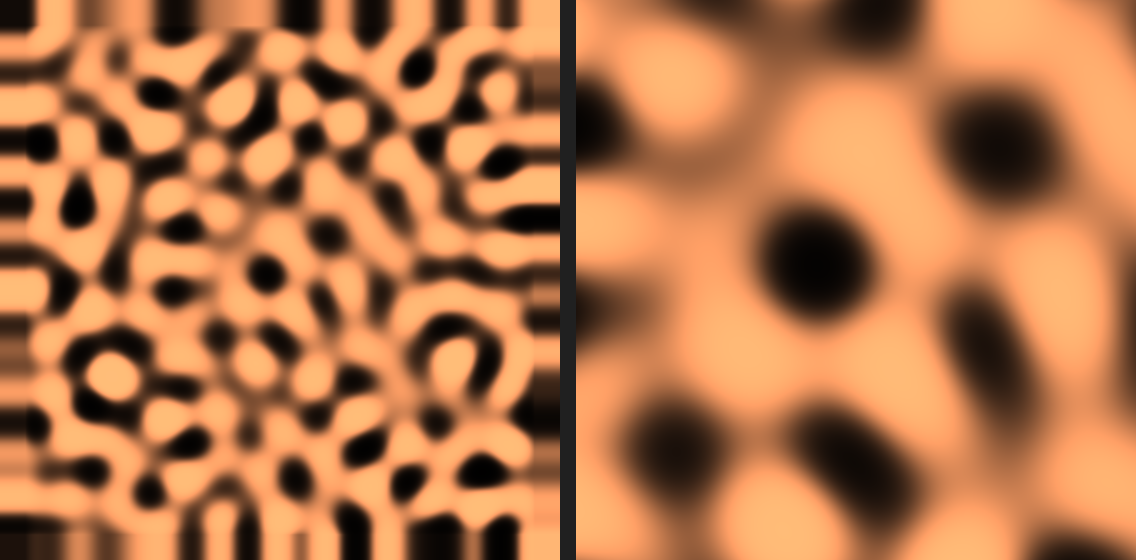
Left: the whole. Right: its middle third, enlarged.
Write a three.js fragment shader that draws this pattern.

```glsl
// Blurred dark spots and short worms on a copper ground, drawn out into bars along the border.
#define WAVES 40
#define FREQ_MIN 7.8      // cycles across the canvas
#define FREQ_MAX 11.6
#define BORDER 0.045      // width of the drawn-out rim
#define STEEPNESS 2.05    // sharpness of the spot edges
#define BIAS 0.78         // higher means fewer dark spots
#define PEAK 0.95         // brightest tone
#define COPPER vec3(1.25, 0.781, 0.4975)
#define GOLDEN_ANGLE 2.39996
#define SEED 3.7

varying vec2 vUv;

float hash(float n) {
  return fract(sin(n * 12.9898 + SEED) * 4375.85);
}

// Layered sines of similar wavelength in all directions, with unit variance.
float spotField(vec2 p) {
  float sum = 0.0;
  for (int i = 0; i < WAVES; i++) {
    float n = float(i) + 1.0;
    float angle = n * GOLDEN_ANGLE;
    float freq = mix(FREQ_MIN, FREQ_MAX, hash(n));
    vec2 direction = vec2(cos(angle), sin(angle));
    sum += cos(6.28319 * (freq * dot(p, direction) + hash(n + 71.3)));
  }
  return sum * sqrt(2.0 / float(WAVES));
}

void main() {
  // Holding the coordinate at the rim turns the spots there into bars.
  vec2 p = clamp(vUv, BORDER, 1.0 - BORDER);

  // A logistic curve flattens the ground and the spot centres.
  float tone = PEAK / (1.0 + exp(-STEEPNESS * spotField(p) - BIAS));

  gl_FragColor = vec4(min(COPPER * tone, 1.0), 1.0);
}
```
